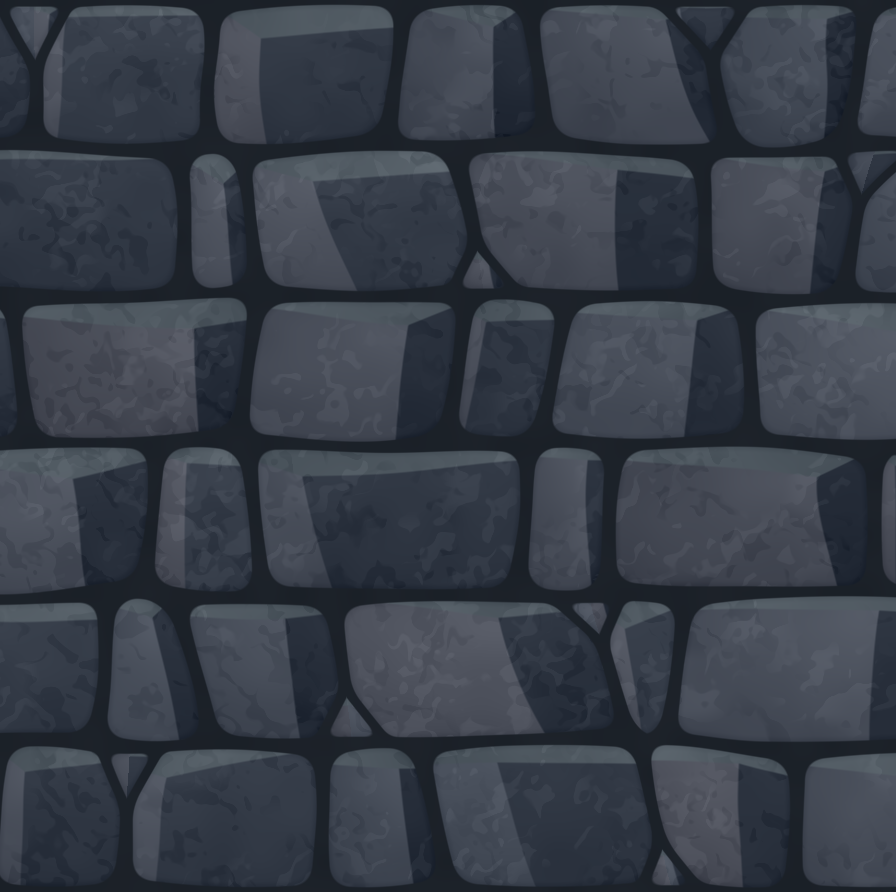
Give the GLSL for this texture, as a Shadertoy shader.

```glsl
// Dark slate wall: rows of chiselled, faceted stones with small wedge fillers and flecks.

const float ROWS = 6.0;
const float COLUMNS = 5.2;
const float ROW_HEIGHT = 1.0 / ROWS;
const float GAP = 0.0075;
const vec3 MORTAR = vec3(0.108, 0.130, 0.158);
const vec3 COOL_TINT = vec3(-0.030, -0.002, 0.045);
const vec3 WARM_TINT = vec3(-0.012, 0.000, 0.042);
const vec3 TOP_TINT = vec3(-0.034, 0.004, 0.036);

float hash(vec2 p) {
    return fract(sin(dot(p, vec2(12.9898, 78.233))) * 43758.5);
}

float noise(vec2 p) {
    vec2 i = floor(p), f = fract(p);
    f = f * f * (3.0 - 2.0 * f);
    return mix(mix(hash(i), hash(i + vec2(1, 0)), f.x),
               mix(hash(i + vec2(0, 1)), hash(i + vec2(1, 1)), f.x), f.y);
}

// Maximum with rounded corners of size k
float smoothMax(float a, float b, float k) {
    float h = max(k - abs(a - b), 0.0) / k;
    return max(a, b) + h * h * k * 0.25;
}

// Joint between two stones: x at mid height, and its slant
vec2 joint(float column, float row) {
    vec2 id = vec2(column, row);
    float x = column + 0.5 + 0.68 * (hash(id + 3.7) - 0.5) - hash(vec2(row, 9.1));
    return vec2(x / COLUMNS, 0.044 * (hash(id + 17.3) - 0.5));
}

// Stone between two joints: xy = facet coordinates, z = distance, w = half width
vec4 stone(vec2 p, float column, float row) {
    float side = 2.0 * p.y / ROW_HEIGHT - 1.0;
    vec2 a = joint(column, row), b = joint(column + 1.0, row);
    float left = a.x + a.y * side, right = b.x + b.y * side;
    float halfWidth = max(0.5 * (right - left) - GAP, 0.006);
    float x = p.x - 0.5 * (left + right);
    float qx = clamp(x / halfWidth, -1.5, 1.5);
    float tilt = 0.010 * (hash(vec2(column, row) + 5.9) - 0.5);
    float dx = abs(x) - halfWidth + 0.005 * side * side;
    float dy = abs(p.y - 0.5 * ROW_HEIGHT - tilt * qx) - 0.5 * ROW_HEIGHT
             + 0.8 * GAP + 0.006 * qx * qx;
    return vec4(qx, side, smoothMax(dx, dy, 0.022), halfWidth);
}

// Triangular filler on a joint, standing on the row or hanging from its top
vec4 wedge(vec2 p, float column, float row) {
    vec2 id = vec2(column, row), j = joint(column, row);
    if (hash(id + 41.3) > 0.36) return vec4(0, 0, 1, 1);
    bool hanging = hash(id + 23.9) > 0.5;
    float y = hanging ? ROW_HEIGHT - p.y : p.y;
    float height = mix(0.040, 0.075, hash(id + 29.1));
    float halfWidth = mix(0.028, 0.046, hash(id + 31.7));
    float x = p.x - j.x - j.y * (2.0 * p.y / ROW_HEIGHT - 1.0);
    vec2 normal = normalize(vec2(height, halfWidth));
    float slope = dot(vec2(abs(x), y - height), normal);
    float d = smoothMax(slope, GAP - y, 0.014);
    float qy = 2.0 * y / height - 1.0;
    return vec4(x / halfWidth, hanging ? -qy : qy, d, halfWidth);
}

// Tone and tint of the top, left and right facets meeting at one apex
vec3 facets(vec2 q, vec2 halfSize, vec2 id, float pixel) {
    float onRight = step(0.45, hash(id + 2.3));
    vec2 apex = vec2(mix(-0.72, 0.28, onRight) + 0.38 * hash(id + 6.1),
                     mix(0.50, 0.78, hash(id + 8.7)));
    float leftEnd = mix(0.68, 0.95, hash(id + 11.9));
    float rightEnd = mix(0.60, 0.95, hash(id + 13.3));
    float ridge = q.x < apex.x
        ? mix(leftEnd, apex.y, (q.x + 1.0) / (apex.x + 1.0))
        : mix(apex.y, rightEnd, (q.x - apex.x) / (1.0 - apex.x));
    float drop = apex.y - q.y;
    float edge = apex.x + (hash(id + 19.1) - 0.6) * 0.28 * drop + 0.04 * drop * drop;

    float glow = 1.0 - 0.42 * length((q - apex) * vec2(0.8, 1.0));
    float leftTone = mix(0.235, 0.350, clamp(glow, 0.0, 1.0));
    float rightTone = mix(0.225, 0.185, onRight) + 0.025 * q.y;
    float topTone = 0.350 + 0.025 * q.x * (1.0 - 2.0 * onRight);
    vec2 blur = 1.3 * pixel / halfSize;
    float isRight = smoothstep(-blur.x, blur.x, q.x - edge);
    float isTop = smoothstep(-blur.y, blur.y, q.y - ridge);
    vec3 leftColor = leftTone + mix(COOL_TINT, WARM_TINT, hash(id + 37.0));
    vec3 color = mix(leftColor, rightTone + COOL_TINT, isRight);
    color = mix(color, topTone + TOP_TINT, isTop);
    return color + 0.035 * (hash(id + 47.0) - 0.5);
}

// Short ragged daubs stretched along an angle
float daubs(vec2 p, float angle, float seed) {
    float c = cos(angle), s = sin(angle);
    vec2 q = mat2(c, -s, s, c) * p * vec2(52.0, 88.0) + seed;
    q += 1.8 * vec2(noise(p * 75.0 + seed), noise(p * 75.0 - seed));
    return smoothstep(0.62, 0.74, noise(q)) * smoothstep(0.25, 0.60, noise(p * 13.0 + seed));
}

void mainImage(out vec4 fragColor, in vec2 fragCoord) {
    float pixel = 1.0 / iResolution.y;
    vec2 p = fragCoord * pixel;

    // Gently uneven courses, straight at the canvas border
    float inside = smoothstep(0.0, 0.1, p.y) * smoothstep(0.0, 0.1, 1.0 - p.y);
    vec2 wall = p + inside * 0.014 * (vec2(noise(p * 9.0), noise(p * 7.0 + 20.0)) - 0.5);
    float row = floor(wall.y * ROWS);
    vec2 local = vec2(wall.x, wall.y - row * ROW_HEIGHT);
    float column = floor(wall.x * COLUMNS + hash(vec2(row, 9.1)));

    // Nearest large stone
    vec4 a = stone(local, column - 1.0, row), b = stone(local, column, row);
    vec4 nearest = a.z < b.z ? a : b;
    vec2 id = vec2(a.z < b.z ? column - 1.0 : column, row);
    vec2 halfSize = vec2(nearest.w, 0.5 * ROW_HEIGHT);

    // Fillers cut into the stones beside them
    vec4 filler = vec4(0, 0, 1, 1);
    for (float i = -1.0; i <= 1.0; i++) {
        vec4 w = wedge(local, column + i, row);
        nearest.z = smoothMax(nearest.z, 1.5 * GAP - w.z, 0.008);
        if (w.z < filler.z) filler = w;
    }
    if (filler.z < nearest.z) {
        nearest = filler;
        id += 70.0;
        halfSize = vec2(filler.w, 0.03);
    }

    // Facets, weathering and mortar
    vec3 color = facets(nearest.xy, halfSize, id, pixel);
    color += 0.032 * daubs(p, 0.7, 4.0) - 0.030 * daubs(p, -0.8, 31.0);
    color += 0.020 * (noise(p * 24.0) - 0.5);
    color -= 0.025 * smoothstep(-0.007, 0.0, nearest.z);
    vec3 mortar = MORTAR + 0.012 * (noise(p * 30.0) - 0.5);
    color = mix(mortar, color, smoothstep(pixel, -pixel, nearest.z));
    fragColor = vec4(color, 1.0);
}
```
